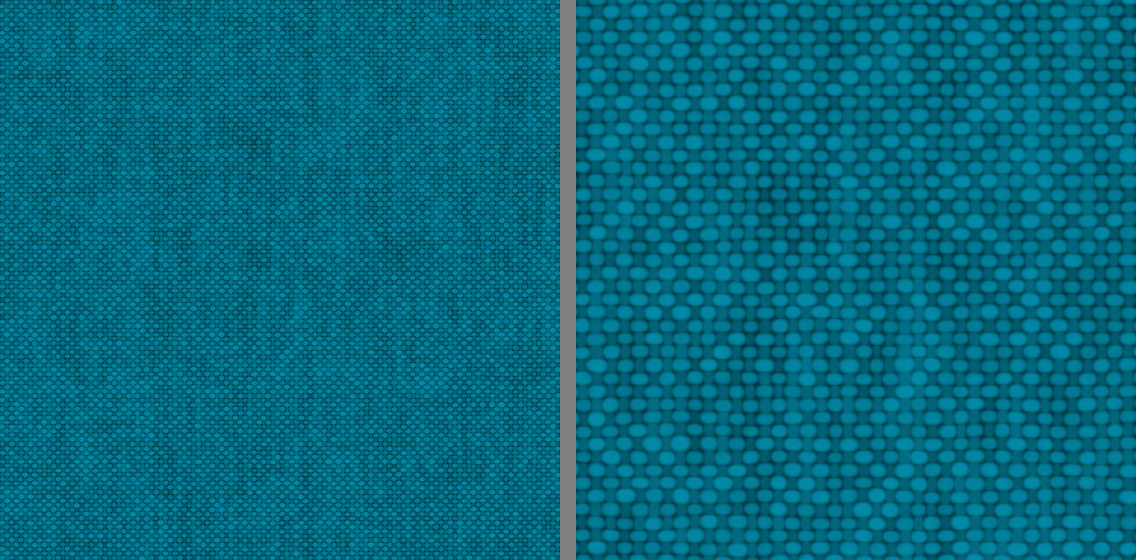
Left: the whole. Right: its middle third, enlarged.
This texture is drawn by a three.js fragment shader. Its source:

```glsl
// Teal plain-weave cloth with rounded floats, dark gaps and uneven yarns.
#define THREADS vec2(120.0, 128.0)
#define WEFT_RADIUS vec2(0.84, 0.66)
#define WARP_RADIUS vec2(0.52, 0.80)
#define WEFT_TONE 0.98
#define WARP_TONE 0.57
#define GAP_TONE 0.02
#define WOBBLE 0.26
#define YARN_VARIATION 0.17
#define FLOAT_VARIATION 0.22
#define SHADOW_COLOR vec3(0.0, 0.22, 0.26)
#define LIGHT_COLOR vec3(0.01, 0.51, 0.62)

varying vec2 vUv;

float hash(vec2 p) {
  vec3 q = fract(vec3(p.xyx) * 0.1031);
  q += dot(q, q.yzx + 33.33);
  return fract((q.x + q.y) * q.z);
}

vec2 gradient(vec2 cell) {
  float angle = 6.2832 * hash(cell);
  return vec2(cos(angle), sin(angle));
}

// Gradient noise, roughly -0.7 to 0.7
float noise(vec2 p) {
  vec2 i = floor(p);
  vec2 f = fract(p);
  vec2 u = f * f * f * (f * (f * 6.0 - 15.0) + 10.0);
  float a = dot(gradient(i), f);
  float b = dot(gradient(i + vec2(1.0, 0.0)), f - vec2(1.0, 0.0));
  float c = dot(gradient(i + vec2(0.0, 1.0)), f - vec2(0.0, 1.0));
  float d = dot(gradient(i + 1.0), f - 1.0);
  return mix(mix(a, b, u.x), mix(c, d, u.x), u.y);
}

// Slow change of thickness and tone along each yarn
float yarnStreak(float yarn, float along) {
  float base = hash(vec2(yarn, 7.0)) - 0.5;
  return 0.5 * base + noise(vec2(yarn * 1.37 + 40.0, along * 0.08));
}

// Highest rounded float among the neighbouring crossings
float weave(vec2 p) {
  vec2 home = floor(p);
  float tone = -0.3;
  for (int y = -1; y <= 1; y++) {
    for (int x = -1; x <= 1; x++) {
      vec2 cell = home + vec2(float(x), float(y));
      float weftOnTop = 1.0 - mod(cell.x + cell.y, 2.0);
      float warpStreak = yarnStreak(cell.x, cell.y);
      float weftStreak = yarnStreak(cell.y + 300.0, cell.x);
      float streak = mix(warpStreak, 0.4 * weftStreak + 0.6 * warpStreak, weftOnTop);
      float grain = hash(cell + 11.0) - 0.5;

      vec2 radius = mix(WARP_RADIUS, WEFT_RADIUS, weftOnTop);
      radius *= 1.0 + 0.20 * streak + 0.14 * grain;
      vec2 d = (p - cell - 0.5) / radius;
      float dome = smoothstep(-0.05, 0.85, 1.0 - dot(d, d));

      float level = mix(WARP_TONE, WEFT_TONE, weftOnTop);
      level += YARN_VARIATION * streak + FLOAT_VARIATION * grain;
      tone = max(tone, mix(GAP_TONE + 0.2 * streak, level, dome));
    }
  }
  return tone;
}

void main() {
  vec2 p = vUv * THREADS;

  // Slightly crooked yarns
  vec2 bend = vec2(noise(p * vec2(0.45, 0.18)), noise(p * vec2(0.18, 0.45) + 60.0));
  float tone = weave(p + WOBBLE * bend);

  // Broad cloudy dye and fine fibre grain
  tone += 0.04 * noise(vUv * vec2(7.0, 5.0) + 20.0);
  tone += 0.07 * noise(p * 1.7 + 90.0);

  vec3 cloth = mix(SHADOW_COLOR, LIGHT_COLOR, clamp(tone, -0.3, 1.08));
  gl_FragColor = vec4(max(cloth, 0.0), 1.0);
}
```
